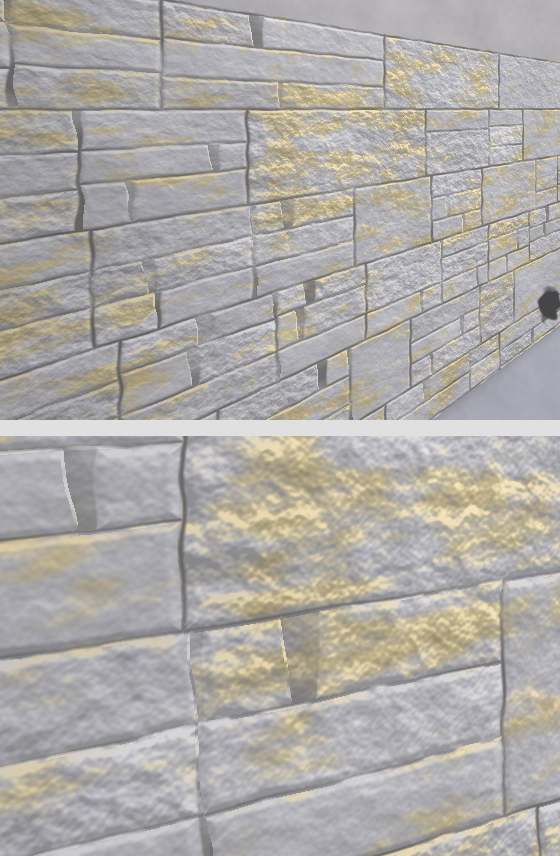
Top: the whole. Bottom: its middle third, enlarged.
Write a Shadertoy shader that draws this texture.

```glsl
// Split-stone cladding brushed with gold, receding to the right along a plaster wall.
#define VANISH vec2(2.03, 0.74)    // vanishing point, in canvas heights
#define DEPTH_SCALE 1.6            // wall length per unit of inverse distance
#define PANEL vec2(0.464, 0.158)   // panel length and course height
#define WALL_TOP 0.161
#define WALL_BOTTOM -0.738
#define SEAM 0.0010                // half width of joints between panels
#define GROOVE 0.0008              // half width of joints between stones
#define GRAIN 0.0046               // depth of the rough stone face
#define CONTRAST 0.36              // strength of the relief shading
#define GOLD_AMOUNT -0.04

const vec3 STONE = vec3(0.695, 0.695, 0.72);
const vec3 GOLD = vec3(0.72, 0.66, 0.49);
const vec3 GLINT = vec3(0.95, 0.89, 0.74);
const vec3 JOINT = vec3(0.40, 0.39, 0.38);
const vec3 PLASTER = vec3(0.66, 0.65, 0.66);

struct Stone { float edge, seam, id; };

float hash(vec2 p) {
    vec3 q = fract(p.xyx * vec3(0.1031, 0.1030, 0.0973));
    q += dot(q, q.yzx + 33.33);
    return fract((q.x + q.y) * q.z);
}

float gradientDot(vec2 cell, vec2 offset) {
    float angle = 6.2832 * hash(cell);
    return dot(vec2(cos(angle), sin(angle)), offset);
}

float noise(vec2 p) {
    vec2 i = floor(p), f = p - i;
    vec2 w = f * f * f * (f * (f * 6.0 - 15.0) + 10.0);
    vec2 e = vec2(1, 0);
    return mix(mix(gradientDot(i, f), gradientDot(i + e, f - e), w.x),
               mix(gradientDot(i + e.yx, f - e.yx), gradientDot(i + 1.0, f - 1.0), w.x), w.y);
}

float fbm(vec2 p) {
    float sum = 0.0, amp = 1.0;
    for (int i = 0; i < 4; i++) {
        sum += amp * noise(p);
        p = mat2(1.9, 0.5, -0.5, 1.9) * p + 17.3;
        amp *= 0.52;
    }
    return sum;
}

// Keeps the side of a cut span that holds x and renews the id.
void cut(inout vec2 span, float at, float x, inout float id) {
    float middle = mix(span.x, span.y, at);
    bool upper = x > middle;
    if (upper) span.x = middle; else span.y = middle;
    id = hash(vec2(id * 91.7 + 3.0, upper ? 41.0 : 67.0));
}

float edgeDistance(vec2 q, vec2 spanX, vec2 spanY) {
    return min(0.65 * min(q.x - spanX.x, spanX.y - q.x), min(q.y - spanY.x, spanY.y - q.y));
}

// Courses hold staggered panels; each panel is divided into long thin stones.
Stone findStone(vec2 p) {
    const float stagger[6] = float[6](0.607, 0.694, 0.553, 0.573, 0.66, 0.61);
    p += vec2(0.006, 0.0025) * vec2(noise(p * vec2(12, 30)), noise(p * 17.0 + 7.0));
    float course = floor(p.y / PANEL.y);
    p.x -= DEPTH_SCALE * stagger[clamp(int(-course), 0, 5)];
    vec2 key = vec2(floor(p.x / PANEL.x), course);
    vec2 q = p - key * PANEL;
    vec2 spanX = vec2(0, PANEL.x), spanY = vec2(0, PANEL.y);
    float seam = edgeDistance(q, spanX, spanY);
    float id = hash(key + 23.0);

    if (id > 0.4) cut(spanX, 0.3 + 0.4 * id, q.x + 0.1 * (q.y - 0.08), id);
    if (id > 0.1) cut(spanY, id > 0.5 ? 0.34 : 0.66, q.y, id);
    if (spanY.y - spanY.x > 0.09 && spanY.y - spanY.x < 0.15 && id > 0.15)
        cut(spanY, 0.4 + 0.2 * id, q.y, id);
    if (id > 0.4 && spanX.y - spanX.x > 0.2)
        cut(spanX, 0.2 + 0.6 * fract(id * 7.0), q.x + 0.15 * q.y, id);
    return Stone(edgeDistance(q, spanX, spanY), seam, id);
}

// Chipped face with layered ledges and faintly rounded borders.
float relief(vec2 p) {
    Stone s = findStone(p);
    vec2 q = p + 9.0 * s.id;
    float rough = mix(0.3, 1.0, fract(s.id * 13.0));
    float ledge = smoothstep(-0.1, 0.1, noise(q * vec2(8, 26)) + 0.25 * noise(q * 70.0));
    return GRAIN * rough * (fbm(q * vec2(30, 42)) + 0.4 * ledge)
         + 0.0022 * smoothstep(0.0, 0.006, s.edge);
}

vec3 claddingColor(vec2 p, float pixel) {
    Stone s = findStone(p);
    vec2 e = vec2(0.002, 0);
    float h = relief(p);
    vec2 slope = vec2(relief(p + e) - h, relief(p + e.yx) - h) / e.x;
    float light = clamp(-dot(slope, vec2(0.45, 0.85)), -0.5, 0.5);

    // Brushed gold clings to ridges and varies from stone to stone.
    float brush = fbm(p * vec2(7, 24) + 4.0) + 0.4 * noise(p * vec2(35, 90));
    float gold = smoothstep(-0.1, 0.65, brush + 0.55 * (fract(s.id * 29.0) - 0.5) + 0.4 * light + GOLD_AMOUNT);
    float tone = 1.0 + CONTRAST * light + 0.07 * fbm(p * vec2(5, 9)) + 0.06 * (s.id - 0.5);
    vec3 color = mix(STONE, GOLD, 0.85 * gold) * tone;
    float shine = smoothstep(0.0, 0.5, light + 0.25 * noise(p * 55.0)) * smoothstep(0.6, 1.4, p.x);
    color = mix(color, GLINT, shine * (0.12 + 0.6 * gold));

    // Joints open and close along their length.
    float wear = clamp(0.45 + 1.1 * noise(p * vec2(11, 15)), 0.1, 0.85);
    float groove = 1.0 - smoothstep(0.0, GROOVE + 1.5 * pixel, s.edge);
    float seam = 1.0 - smoothstep(0.0, SEAM + 1.5 * pixel, s.seam);
    return mix(color, JOINT, max(groove * wear, seam * min(wear + 0.3, 0.95)));
}

void mainImage(out vec4 fragColor, in vec2 fragCoord) {
    vec2 uv = fragCoord / iResolution.y;
    float depth = max(VANISH.x - uv.x, 0.2);
    float pixel = 1.0 / (iResolution.y * depth);
    vec2 wall = vec2(DEPTH_SCALE, uv.y - VANISH.y) / depth;

    // Plaster around the stone, shaded just below it.
    float ragged = wall.y + 0.005 * noise(wall * 30.0);
    vec3 plaster = PLASTER + 0.035 * fbm(uv * 9.0) + 0.015 * noise(uv * 70.0);
    plaster *= mix(vec3(1.0, 1.02, 1.07), vec3(1), step(0.5, uv.y));
    plaster *= 1.0 - 0.15 * exp(-max(WALL_BOTTOM - wall.y, 0.0) * 60.0) * step(uv.y, 0.5);
    float inside = smoothstep(-pixel, pixel, min(WALL_TOP - ragged, ragged - WALL_BOTTOM));
    vec3 color = mix(plaster, claddingColor(wall, pixel), inside);

    // Broken socket hole near the right edge.
    float hole = length((uv - vec2(1.307, 0.275)) * vec2(1, 0.7)) + 0.012 * noise(uv * 45.0);
    color = mix(color, vec3(0.27, 0.27, 0.28), 1.0 - smoothstep(0.022, 0.031, hole));

    color *= mix(0.9, 1.05, smoothstep(0.0, 0.9, uv.x)) * mix(0.95, 1.03, uv.y);
    fragColor = vec4(clamp(color, 0.0, 1.0), 1.0);
}
```
